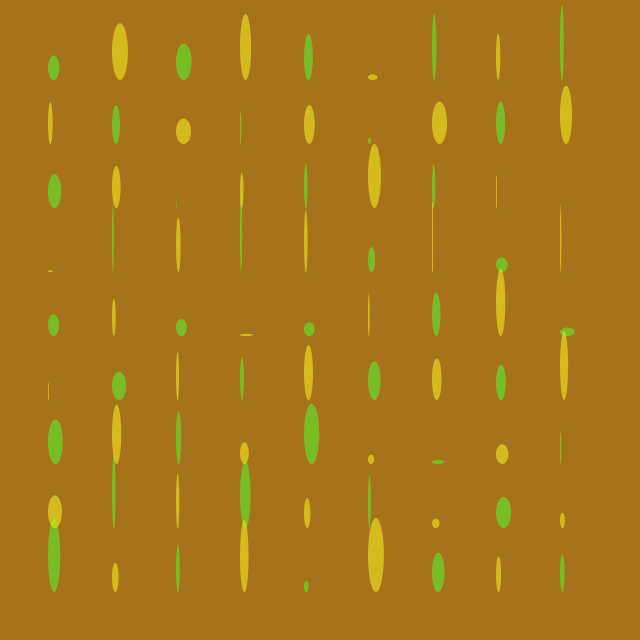
Reproduce this pattern procedurally as a WebGL 2 fragment shader.

```glsl
#version 300 es
precision highp float;
// Nine by nine ellipses in alternating green and yellow on ochre.
// Each hangs from the lower left corner of its cell and takes a hashed
// width and height; tall ones reach into the cell above and glow there.

uniform vec2 u_resolution;
out vec4 fragColor;

// Two independent random values in 0..1 for a cell
vec2 hash22(vec2 p) {
    vec3 q = fract(vec3(p.xyx) * vec3(0.1031, 0.1030, 0.0973));
    q += dot(q, q.yzx + 33.33);
    return fract((q.xx + q.yz) * q.zy);
}

// Smooth coverage of an ellipse centred at the origin
float ellipseCoverage(vec2 p, vec2 radius, float pixel) {
    p += 1e-5; // keeps the gradient nonzero at the centre
    float k = length(p / radius);
    float gradient = length(p / (radius * radius));
    float dist = k * (k - 1.0) / gradient;
    float thinFade = min(1.0, 2.0 * min(radius.x, radius.y) / pixel);
    return clamp(0.5 - dist / pixel, 0.0, 1.0) * thinFade;
}

void main() {
    vec2 uv = gl_FragCoord.xy / u_resolution;
    float pixel = 1.0 / min(u_resolution.x, u_resolution.y);

    const float pitch = 0.1;
    const vec2 origin = vec2(0.075);
    // Half a pixel of slack keeps the left edges smooth
    vec2 home = floor((uv - origin + 0.5 * pixel) / pitch);

    // Own cell and the one below, whose ellipse may reach up here
    float green = 0.0;
    float yellow = 0.0;
    for (int below = 0; below < 2; below++) {
        vec2 cell = home - vec2(0.0, float(below));
        if (any(lessThan(cell, vec2(0.0))) || any(greaterThan(cell, vec2(8.0)))) continue;

        vec2 size = max(hash22(cell + 17.0) * vec2(0.025, 0.12), 0.0008);
        vec2 corner = origin + cell * pitch;
        float cover = ellipseCoverage(uv - corner - 0.5 * size, 0.5 * size, pixel);

        if (mod(cell.x + cell.y, 2.0) < 0.5) green = max(green, cover);
        else yellow = max(yellow, cover);
    }

    // Flat fills, with a brighter lime where two ellipses cross
    vec3 color = vec3(0.65, 0.45, 0.10);
    color = mix(color, vec3(0.47, 0.74, 0.15), green);
    color = mix(color, vec3(0.83, 0.73, 0.11), yellow);
    color = mix(color, vec3(0.70, 0.88, 0.12), green * yellow);
    fragColor = vec4(color, 1.0);
}
```
